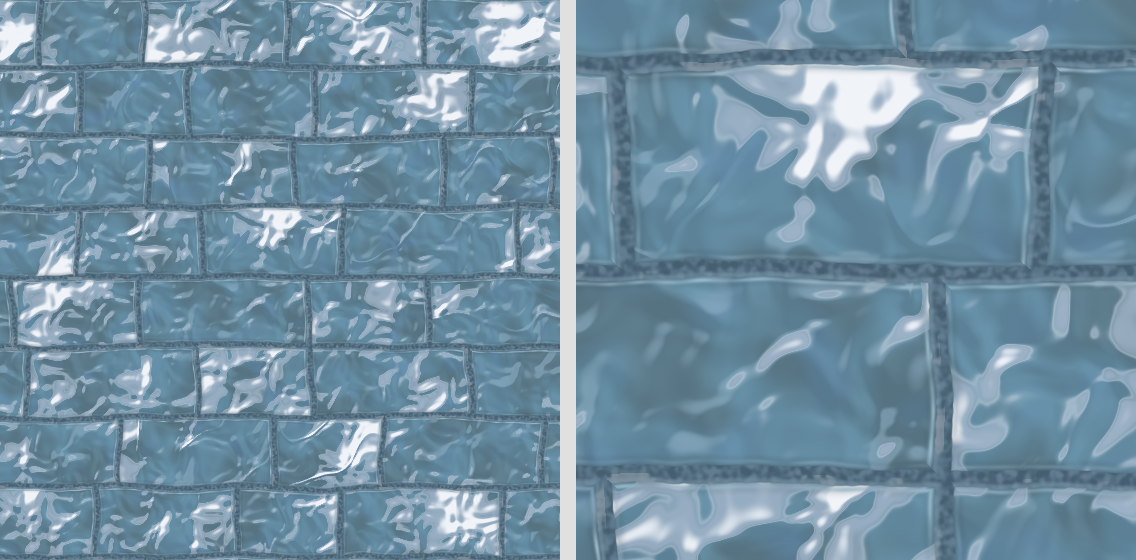
Left, the full canvas; right, a detail of the centre.
This texture is drawn by a Shadertoy shader. Its source:

```glsl
// Glazed blue handmade bricks: eight rows of four tiles with uneven joints.
// Each tile has its own rippled, creased glaze; its slope breaks up the pale
// reflections. All noise is periodic, so the canvas repeats without a seam.

// Sideways shift of each row in tile widths, bottom to top
const float rowShift[8] = float[8](.55, -.06, .27, .03, .63, -.05, .35, .12);

vec2 hash2(vec2 p) {
    vec3 q = fract(p.xyx * vec3(.1031, .1030, .0973));
    q += dot(q, q.yzx + 33.33);
    return fract((q.xx + q.yz) * q.zy);
}

float corner(vec2 cell, vec2 f, vec2 o, float period, float seed) {
    vec2 gradient = hash2(mod(cell + o, period) + seed * vec2(17., 31.)) * 2. - 1.;
    return dot(gradient, f - o);
}

// Gradient noise with "period" cells across the canvas
float noise(vec2 p, float period, float seed) {
    p *= period;
    vec2 i = floor(p), f = p - i;
    vec2 u = f * f * f * (f * (f * 6. - 15.) + 10.);
    float low = mix(corner(i, f, vec2(0, 0), period, seed),
                    corner(i, f, vec2(1, 0), period, seed), u.x);
    float high = mix(corner(i, f, vec2(0, 1), period, seed),
                     corner(i, f, vec2(1, 1), period, seed), u.x);
    return mix(low, high, u.y);
}

// Glaze relief: warped ripples plus narrow creases
float glazeHeight(vec2 p, float seed, float creased) {
    vec2 w = p + .03 * vec2(noise(p, 18., seed + 40.), noise(p, 18., seed + 80.));
    float line = noise(w, 7., seed + 120.) / .02;
    return noise(w, 21., seed) + .45 * noise(w, 50., seed + 160.)
         - .13 * creased * exp(-line * line);
}

void mainImage(out vec4 fragColor, in vec2 fragCoord) {
    vec2 p = fragCoord / iResolution.xy;
    float px = 1. / min(iResolution.x, iResolution.y);

    // Gently wavy brick layout
    vec2 q = p + .014 * vec2(noise(p, 9., 301.), noise(p, 6., 302.))
               + .003 * vec2(noise(p, 30., 303.), noise(p, 30., 304.));
    float y = q.y * 8. - .04;
    float row = mod(floor(y), 8.);
    float left = -9., right = 9., column = 0.;
    for (int i = -2; i <= 6; i++) {
        float k = mod(float(i), 4.);
        float jitter = .44 * (hash2(vec2(k, row) + 51.).x - .5);
        float joint = (float(i) + rowShift[int(row)] + jitter) / 4.;
        if (joint <= q.x) { left = joint; column = k; }
        else right = min(right, joint);
    }
    float toRight = right - q.x, toTop = (1. - fract(y)) / 8.;
    float litEdge = min(toRight, toTop);
    float edge = min(litEdge, min(q.x - left, fract(y) / 8.));
    float lit = litEdge <= edge ? 1. : 0.;

    // Glaze slope, different for each tile
    float seed = row * 4. + column + 1.;
    vec2 tile = hash2(vec2(column, row) * 3. + 7.);
    float creased = smoothstep(.25, .6, tile.y);
    float e = .0012;
    float h = glazeHeight(p, seed, creased);
    vec2 slope = .042 / e * vec2(glazeHeight(p + vec2(e, 0), seed, creased) - h,
                                 glazeHeight(p + vec2(0, e), seed, creased) - h);
    float facing = dot(slope, vec2(-.6, .8));

    // Mottled blue body with grey-green and deeper blue clouds
    float cloud = noise(p, 10., seed + 200.) + .4 * noise(p, 27., seed + 210.);
    vec3 color = mix(vec3(.355, .475, .535), vec3(.38, .535, .62),
                     smoothstep(-.24, .08, cloud));
    color = mix(color, vec3(.37, .52, .65), .5 * smoothstep(.05, .4, noise(p, 22., seed + 220.)));
    color *= 1. + .045 * clamp(slope.x + slope.y, -1.2, 1.5);

    // Faint wisps, then broad pale reflections with crisp rims and white cores
    color = mix(color, vec3(.55, .68, .76), .6 * smoothstep(.3, 1.1, facing));
    float gloss = 1.5 * noise(p, 7., seed + 230.) + .5 * tile.x - .43 + .29 * facing;
    float glint = (gloss - .06) / .035;
    color = mix(color, vec3(.64, .71, .79), .8 * smoothstep(-.05, .2, gloss));
    color = mix(color, vec3(.82, .87, .91), .35 * exp(-glint * glint));
    color = mix(color, vec3(.94, .955, .975), smoothstep(.25, .54, gloss));

    // Rolled tile rim, brighter along the top and right
    float rim = (edge - .0072) / .0014;
    float wear = .8 + 1.3 * noise(p, 60., 311.);
    color *= 1. - .12 * (1. - smoothstep(.006, .013, edge));
    color = mix(color, vec3(.58, .71, .78),
                clamp(exp(-rim * rim) * mix(.35, .85, lit) * wear, 0., 1.));

    // Fine-grained grout: dark core, pale lip and worn grey flecks
    float grain = noise(p, 170., 321.) + .7 * noise(p, 260., 322.);
    vec3 grout = mix(vec3(.27, .37, .44), vec3(.38, .49, .56), smoothstep(-.45, .5, grain));
    grout = mix(grout, vec3(.46, .57, .64), .6 * lit * smoothstep(.0012, .004, edge));
    float fleck = smoothstep(.1, .3, noise(p, 26., 331.) + .25 * grain);
    grout = mix(grout, vec3(.56, .60, .65), .6 * fleck * lit);
    float border = .0052 + .0007 * grain;
    color = mix(grout, color, smoothstep(border - px, border + px, edge));

    fragColor = vec4(clamp(color, 0., 1.), 1.);
}
```
